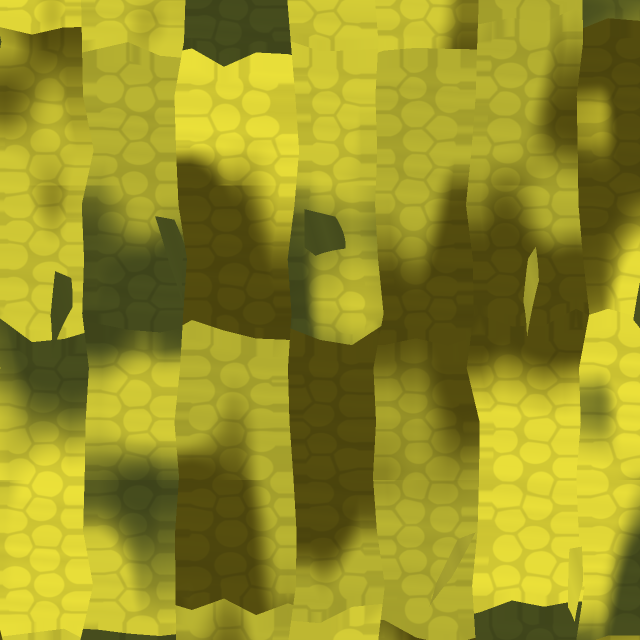
Write a WebGL 1 fragment shader that draws this texture.

```glsl
precision highp float;
// Tall patchwork panels of yellow and dark olive pebbled hide. Ragged seams cut
// the plane into panels, each with a soft light-to-dark blend; pebbles smear
// sideways near the seams, and a few flat angular shards lie on top.
uniform vec2 u_resolution;

const vec2 PANEL = vec2(0.152, 0.46);      // panel width and height
const vec2 PANEL_ORIGIN = vec2(-0.01, 0.48);
const vec2 PEBBLE = vec2(0.048, 0.041);    // pebble spacing
const vec2 SHARD_CELL = vec2(0.19, 0.23);
const float SHARD_CHANCE = 0.42;
const float GROUT = 0.90;                  // brightness between pebbles
const float LIGHT_BIAS = 0.54;             // higher gives more yellow
const vec3 LEMON = vec3(0.90, 0.86, 0.22);
const vec3 GOLD  = vec3(0.82, 0.79, 0.21);
const vec3 STRAW = vec3(0.71, 0.69, 0.19);
const vec3 SAND  = vec3(0.63, 0.61, 0.18);
const vec3 UMBER = vec3(0.33, 0.30, 0.055);
const vec3 MOSS  = vec3(0.275, 0.30, 0.115);

float hash(vec2 p) {
  vec3 q = fract(vec3(p.xyx) * 0.1031);
  q += dot(q, q.yzx + 33.33);
  return fract((q.x + q.y) * q.z);
}

vec2 hash2(vec2 p) {
  return vec2(hash(p + 17.3), hash(p + 61.7));
}

float noise(vec2 p) {
  vec2 i = floor(p), f = fract(p);
  f = f * f * (3.0 - 2.0 * f);
  return mix(mix(hash(i), hash(i + vec2(1.0, 0.0)), f.x),
             mix(hash(i + vec2(0.0, 1.0)), hash(i + 1.0), f.x), f.y);
}

// Straight segments between random heights, centred on zero.
float kink(float x, float seed) {
  float i = floor(x);
  return mix(hash(vec2(i, seed)), hash(vec2(i + 1.0, seed)), x - i) - 0.5;
}

// 1 inside a pebble, 0 in the grout.
float pebbles(vec2 p) {
  vec2 q = p / PEBBLE;
  float nearest = 9.0, second = 9.0;
  for (int k = -1; k <= 1; k++) {
    float column = floor(q.x) + float(k);
    float stagger = 0.5 * mod(column, 2.0);
    for (int j = -1; j <= 1; j++) {
      vec2 cell = vec2(column, floor(q.y - stagger) + float(j));
      vec2 jitter = (hash2(cell) - 0.5) * 0.34;
      vec2 radius = vec2(0.47, 0.45) + 0.13 * hash2(cell + 40.0);
      float d = length((q - cell - vec2(0.5, 0.5 + stagger) - jitter) / radius);
      second = min(second, max(nearest, d));
      nearest = min(nearest, d);
    }
  }
  float inset = min(1.02 - nearest, 0.5 * (second - nearest) - 0.03);
  return smoothstep(0.0, 0.13, inset);
}

// Negative inside a stretched five-sided shard.
float shardDistance(vec2 p, vec2 id) {
  float tilt = (hash(id + 5.0) - 0.5) * 1.3;
  p = mat2(cos(tilt), sin(tilt), -sin(tilt), cos(tilt)) * p;
  vec2 size = mix(vec2(0.010, 0.072), vec2(0.042, 0.030), hash(id + 9.0));
  p.x /= 1.0 + 0.5 * p.y / size.y;
  float d = -1.0;
  for (int i = 0; i < 5; i++) {
    float a = (float(i) + 0.7 * hash(id + float(i))) * 1.2566;
    d = max(d, dot(p / size, vec2(cos(a), sin(a))) - 0.8);
  }
  return d;
}

vec3 surface(vec2 p) {
  // Panel layout with ragged seams
  vec2 g = (p - PANEL_ORIGIN) / PANEL;
  vec2 seam = floor(g + 0.5);
  g.x += 0.16 * kink(p.y / 0.085, seam.x) + 0.18 * (hash(seam.xx + 3.0) - 0.5);
  float column = floor(g.x);
  g.y += 0.09 * kink(p.x / 0.05, seam.y * 7.0 + column * 3.0)
       + 0.17 * (hash(vec2(column, seam.y) + 21.0) - 0.5);
  vec2 id = floor(g), f = g - id;

  // Hold coordinates still near seams so that the pattern smears
  vec2 q = p - (f - clamp(f, vec2(0.14, 0.035), vec2(0.84, 0.94))) * PANEL;

  // Soft blend of one light and one dark tone
  float pick = hash(id + 31.0);
  vec3 light = pick < 0.4 ? LEMON : (pick < 0.68 ? GOLD : STRAW);
  vec3 dark = hash(id + 47.0) < 0.5 ? UMBER : MOSS;
  float lean = hash(id + 53.0) < 0.5 ? -1.0 : 1.0;
  float blend = LIGHT_BIAS + lean * (f.y - 0.5) * 0.85
              + (noise(q * vec2(12.0, 6.0) + id * 5.3) - 0.5) * 0.85
              + (hash(id + 71.0) - 0.5) * 0.55;
  vec3 color = mix(dark, light, smoothstep(0.34, 0.68, blend));
  color *= mix(GROUT, 1.0, pebbles(q));
  color *= 1.0 + 0.05 * kink(q.y / 0.012 + q.x * 8.0, id.x);

  // Scattered shards
  vec2 home = floor(p / SHARD_CELL);
  for (int k = -1; k <= 1; k++) {
    for (int j = -1; j <= 1; j++) {
      vec2 cell = home + vec2(float(k), float(j));
      if (hash(cell + 83.0) > SHARD_CHANCE) continue;
      vec2 center = (cell + 0.2 + 0.6 * hash2(cell)) * SHARD_CELL;
      float tone = hash(cell + 97.0);
      vec3 fill = tone < 0.5 ? SAND : (tone < 0.75 ? GOLD : MOSS);
      fill *= 1.0 + 0.12 * kink((p.x + p.y * 0.3) / 0.02, cell.y);
      if (shardDistance(p - center, cell) < 0.0) color = fill;
    }
  }
  return color;
}

void main() {
  // Four samples per pixel smooth the hard seams
  vec3 sum = vec3(0.0);
  for (int i = 0; i < 4; i++) {
    vec2 offset = vec2(mod(float(i), 2.0), floor(float(i) * 0.5)) * 0.5 - 0.25;
    sum += surface((gl_FragCoord.xy + offset) / u_resolution.y);
  }
  gl_FragColor = vec4(sum * 0.25, 1.0);
}
```
